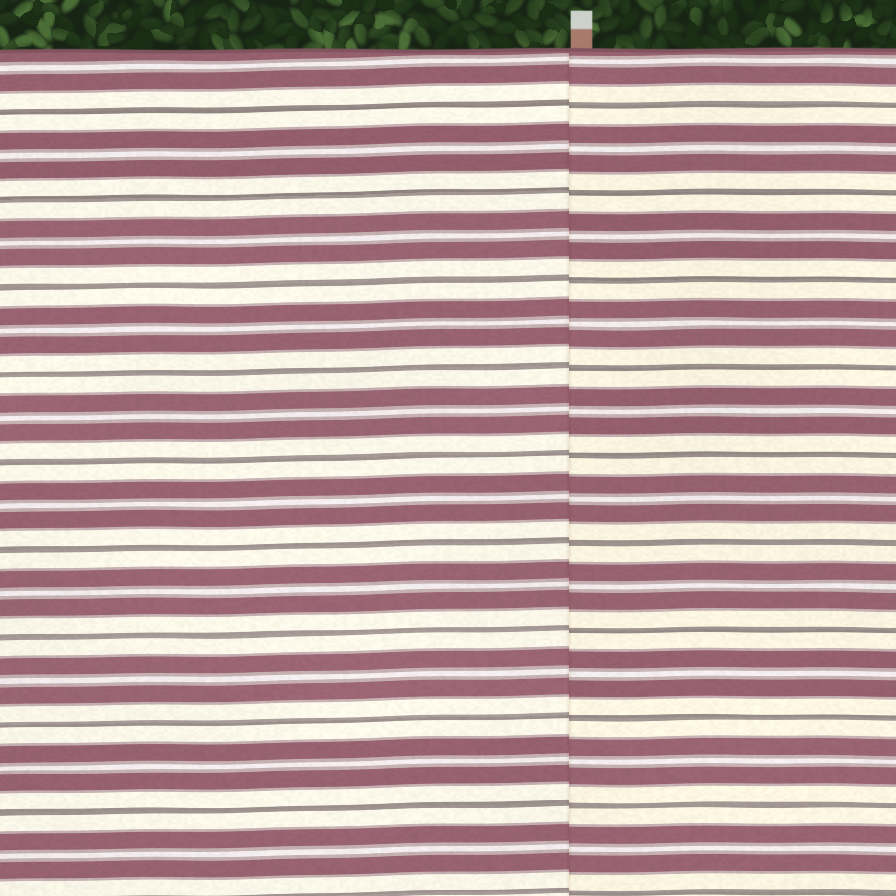
This texture is drawn by a Shadertoy shader. Its source:

```glsl
// Striped awning cloth in burgundy and cream with a seam, below a strip of leafy hedge.
#define PERIOD 0.0977      // height of one stripe repeat
#define PHASE 0.8340       // height of one thin white line
#define SEAM_X 0.635       // where the two cloth panels meet
#define CLOTH_TOP 0.9445   // upper hem of the cloth
#define SAG 0.0115         // drop of the left panel at its outer end
#define LEAF_SCALE 58.0    // leaves across the canvas
#define WEAVE 0.045        // strength of the fabric grain

const vec3 BURGUNDY = vec3(0.595, 0.385, 0.440);
const vec3 PALE     = vec3(0.770, 0.690, 0.695);
const vec3 CREAM    = vec3(0.985, 0.970, 0.915);
const vec3 WHITE    = vec3(0.955, 0.930, 0.935);
const vec3 GREY     = vec3(0.615, 0.570, 0.555);

float hash(vec2 p) {
    return fract(sin(dot(p, vec2(127.1, 311.7))) * 43758.545);
}

float valueNoise(vec2 p) {
    vec2 i = floor(p), f = fract(p);
    f = f * f * (3.0 - 2.0 * f);
    return mix(mix(hash(i), hash(i + vec2(1, 0)), f.x),
               mix(hash(i + vec2(0, 1)), hash(i + vec2(1, 1)), f.x), f.y);
}

// Height offset of the stripes: a sagging left panel, a nearly level right one
float stripeLift(float x) {
    float u = x / SEAM_X;
    float ripple = 0.0006 * sin(x * 17.0) + 0.0004 * sin(x * 41.0 + 1.0);
    float left = 0.003 - SAG * (1.0 - mix(u, u * u, 0.4));
    float right = 0.0015 * (x - SEAM_X);
    return ripple + (x < SEAM_X ? left : right);
}

// Mirrored stripe profile: d is 0 on the thin white line, 1 on the grey line
vec3 stripes(vec2 p, float pixel) {
    float t = (p.y - PHASE - stripeLift(p.x)) / PERIOD;
    float row = floor(t + 0.5);
    float d = 2.0 * abs(t - row);
    d += 0.02 * (valueNoise(vec2(p.x * 7.0, t * 2.0)) - 0.5);
    float s = 1.2 * max(pixel, 0.001) / PERIOD;
    float tint = hash(vec2(row, step(SEAM_X, p.x)));

    vec3 col = mix(WHITE, PALE, smoothstep(0.055 - s, 0.055 + s, d));
    col = mix(col, BURGUNDY + 0.03 * (tint - 0.5), smoothstep(0.135 - s, 0.135 + s, d));
    col = mix(col, PALE, smoothstep(0.515 - s, 0.515 + s, d));
    vec3 cream = CREAM - vec3(0.0, 0.006, 0.03) * step(SEAM_X, p.x);
    col = mix(col, cream, smoothstep(0.575 - s, 0.575 + s, d));
    vec3 line = GREY + 0.10 * (tint - 0.5);
    return mix(col, line, smoothstep(0.935 - s, 0.935 + s, d));
}

// Cellular foliage: each cell holds one tilted oval leaf
vec3 hedge(vec2 p) {
    vec2 q = p * LEAF_SCALE, cell = floor(q);
    float nearest = 9.0, shade = 0.0;
    for (int j = -1; j <= 1; j++)
    for (int i = -1; i <= 1; i++) {
        vec2 c = cell + vec2(i, j);
        float h = hash(c), a = 6.283 * hash(c + 17.0);
        vec2 r = q - c - vec2(h, hash(c + 5.0));
        r = mat2(cos(a), sin(a), -sin(a), cos(a)) * r;
        float dist = length(r * vec2(0.75, 1.5));
        if (dist < nearest) {
            nearest = dist;
            shade = hash(c + 31.0) + 0.3 * r.y;
        }
    }
    float clump = valueNoise(p * vec2(16.0, 30.0));
    float light = clamp(shade * (0.55 + 0.7 * clump), 0.0, 1.0);
    vec3 leaf = mix(vec3(0.10, 0.18, 0.08), vec3(0.29, 0.43, 0.21), light * light);
    return mix(leaf, vec3(0.09, 0.14, 0.08), smoothstep(0.35, 0.85, nearest));
}

// Soft-edged box mask
float box(vec2 p, vec2 lo, vec2 hi, float e) {
    vec2 m = smoothstep(lo - e, lo + e, p) * (1.0 - smoothstep(hi - e, hi + e, p));
    return m.x * m.y;
}

void mainImage(out vec4 fragColor, in vec2 fragCoord) {
    vec2 p = fragCoord / iResolution.xy;
    float pixel = 1.0 / iResolution.y;

    // Cloth with fine grain, broad fading and a faint seam
    vec3 cloth = stripes(p, pixel);
    float grain = valueNoise(p * vec2(260.0, 380.0)) - 0.5;
    float fade = valueNoise(p * vec2(5.0, 9.0)) - 0.5;
    cloth *= 1.0 + WEAVE * grain + 0.025 * fade;
    float seam = 1.0 - smoothstep(0.0, 0.003 + pixel, abs(p.x - SEAM_X));
    cloth *= 1.0 - vec3(0.05, 0.07, 0.09) * seam;

    // Hedge with a short post in front
    vec3 back = hedge(p);
    vec3 post = mix(vec3(0.66, 0.48, 0.42), vec3(0.80, 0.82, 0.80),
                    smoothstep(0.966, 0.969, p.y));
    back = mix(back, post, box(p, vec2(0.637, 0.93), vec2(0.661, 0.988), pixel));

    // Hem along the upper edge of the cloth
    float edge = CLOTH_TOP + 0.002 * p.x + 0.0007 * sin(p.x * 23.0);
    float hem = smoothstep(edge - 0.005, edge - 0.003, p.y);
    cloth = mix(cloth, BURGUNDY * 0.82, 0.85 * hem);
    float above = smoothstep(edge - pixel, edge + pixel, p.y);
    fragColor = vec4(clamp(mix(cloth, back, above), 0.0, 1.0), 1.0);
}
```
